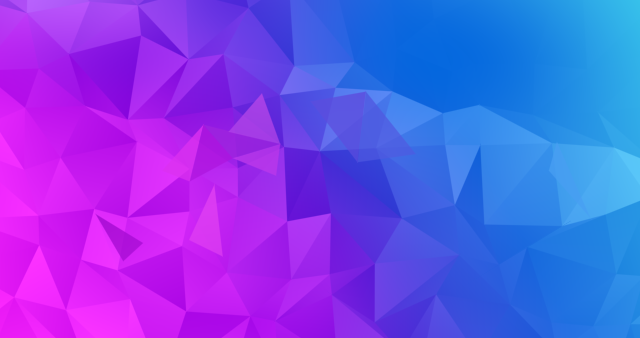
Give the GLSL for this background, as a Shadertoy shader.

```glsl
// Low-poly gradient: magenta at the left through violet and blue to cyan at the right.
// A jittered grid is split into triangles; each takes the gradient at its centre
// plus a random shade. A pale ridge and a few large accent facets lie on top.

const float ASPECT = 1.896;
const float MESH_DENSITY = 6.5;

float hash(vec2 p) {
    vec3 q = fract(vec3(p.xyx) * 0.1031);
    q += dot(q, q.yzx + 33.33);
    return fract((q.x + q.y) * q.z);
}

float cross2(vec2 a, vec2 b) { return a.x * b.y - a.y * b.x; }

float edgeDistance(vec2 p, vec2 a, vec2 b) {
    return cross2(b - a, p - a) / max(length(b - a), 1e-4);
}

// Smooth coverage of triangle abc, for either winding.
float triangle(vec2 p, vec2 a, vec2 b, vec2 c, float soft) {
    float winding = sign(cross2(b - a, c - a));
    float d = min(winding * edgeDistance(p, a, b), winding * edgeDistance(p, b, c));
    d = min(d, winding * edgeDistance(p, c, a));
    return smoothstep(-soft, soft, d);
}

vec3 glow(vec3 col, vec2 p, vec2 centre, vec2 size, vec3 tone, float strength) {
    vec2 q = (p - centre) / size;
    return mix(col, tone, strength * exp(-dot(q, q)));
}

vec3 rampStop(vec3 col, vec3 next, float t, float from, float to) {
    return mix(col, next, clamp((t - from) / (to - from), 0.0, 1.0));
}

// Diagonal colour ramp with broad local glows.
vec3 backdrop(vec2 p) {
    float t = p.x / ASPECT + 0.28 * p.y;
    vec3 col = vec3(1.0, 0.16, 1.0);
    col = rampStop(col, vec3(0.88, 0.13, 0.98), t, 0.0, 0.2);
    col = rampStop(col, vec3(0.69, 0.10, 0.93), t, 0.2, 0.4);
    col = rampStop(col, vec3(0.38, 0.16, 0.86), t, 0.4, 0.6);
    col = rampStop(col, vec3(0.24, 0.33, 0.87), t, 0.6, 0.75);
    col = rampStop(col, vec3(0.12, 0.43, 0.88), t, 0.75, 0.9);
    col = rampStop(col, vec3(0.22, 0.77, 0.92), t, 0.9, 1.28);
    col = glow(col, p, vec2(0.42, 0.83), vec2(0.35, 0.12), vec3(0.48, 0.10, 0.89), 0.8);
    col = glow(col, p, vec2(0.15, 1.02), vec2(0.45, 0.13), vec3(0.66, 0.38, 0.97), 0.9);
    col = glow(col, p, vec2(0.68, 1.0), vec2(0.16, 0.12), vec3(0.27, 0.12, 0.84), 0.8);
    col = glow(col, p, vec2(0.40, 0.50), vec2(0.35, 0.25), vec3(0.82, 0.13, 0.95), 0.6);
    col = glow(col, p, vec2(0.62, 0.20), vec2(0.25, 0.25), vec3(0.82, 0.12, 0.96), 0.6);
    col = glow(col, p, vec2(0.90, 0.18), vec2(0.17, 0.20), vec3(0.68, 0.14, 0.94), 0.7);
    col = glow(col, p, vec2(0.78, 0.02), vec2(0.18, 0.09), vec3(0.64, 0.0, 0.92), 0.7);
    return glow(col, p, vec2(1.30, 0.82), vec2(0.38, 0.22), vec3(0.0, 0.40, 0.87), 0.85);
}

float ridgeHeight(float x) { return 0.42 + 0.39 * exp(-2.0 * (x - 0.88)); }

vec2 meshVertex(vec2 id) {
    vec2 jitter = vec2(hash(id + 17.0), hash(id + 59.0)) - 0.5;
    return (id + 0.5 + 0.75 * jitter) / MESH_DENSITY;
}

// Colour of one mesh triangle, with a slope of shade across it.
vec3 facetColour(vec2 p, vec2 centre, float seed) {
    float above = centre.y - ridgeHeight(centre.x);
    float calm = smoothstep(0.06, 0.16, above) * smoothstep(0.82, 1.05, centre.x);
    float contrast = mix(1.0, 0.5, smoothstep(0.9, 1.4, centre.x)) * (1.0 - 0.9 * calm);
    float angle = 6.283 * fract(seed * 7.31);
    float slope = dot(p - centre, vec2(cos(angle), sin(angle)));
    float shade = (seed - 0.5 + 2.0 * slope) * contrast;
    float ridge = smoothstep(0.13, 0.06, abs(above)) * smoothstep(0.78, 0.92, centre.x);
    vec3 col = mix(backdrop(p), backdrop(centre), 0.6 * contrast);
    return col + shade * vec3(0.17, 0.13, 0.08) + ridge * vec3(0.13, 0.11, 0.05);
}

vec3 facetMesh(vec2 p, float soft) {
    vec2 cell = floor(p * MESH_DENSITY);
    vec4 sum = vec4(backdrop(p), 1.0) * 0.001;
    for (int y = -1; y <= 0; y++)
    for (int x = -1; x <= 0; x++) {
        vec2 id = cell + vec2(x, y);
        vec2 a = meshVertex(id), b = meshVertex(id + vec2(1, 0));
        vec2 c = meshVertex(id + 1.0), d = meshVertex(id + vec2(0, 1));
        // A random diagonal splits the quad.
        bool turned = hash(id + 83.0) > 0.5;
        vec2 start = turned ? b : a, end = turned ? d : c;
        for (int side = 0; side < 2; side++) {
            vec2 tip = side == 0 ? (turned ? a : b) : (turned ? c : d);
            float cover = triangle(p, start, tip, end, soft);
            float seed = hash(id + 31.0 * float(side) + 7.0);
            if (cover > 0.0)
                sum += cover * vec4(facetColour(p, (start + tip + end) / 3.0, seed), 1.0);
        }
    }
    return sum.rgb / sum.a;
}

vec3 accent(vec3 col, vec2 p, vec2 a, vec2 b, vec2 c, vec3 tone, float soft) {
    float fade = 0.85 - 0.8 * distance(p, a);
    return mix(col, tone, max(fade, 0.0) * triangle(p, a, b, c, soft));
}

void mainImage(out vec4 fragColor, in vec2 fragCoord) {
    vec2 p = fragCoord / iResolution.xy * vec2(ASPECT, 1.0);
    float soft = 0.8 / iResolution.y;
    vec3 col = facetMesh(p, soft);
    // Large facets around the centre, then along the ridge.
    vec2 peak = vec2(0.603, 0.631), hub = vec2(0.69, 0.532), east = vec2(0.83, 0.574);
    vec2 west = vec2(0.562, 0.463), crest = vec2(1.084, 0.729), foot = vec2(1.059, 0.52);
    col = accent(col, p, peak, west, vec2(0.48, 0.495), vec3(0.86, 0.19, 0.94), soft);
    col = accent(col, p, peak, west, hub, vec3(0.68, 0.08, 0.87), soft);
    col = accent(col, p, peak, east, hub, vec3(0.62, 0.14, 0.87), soft);
    col = accent(col, p, vec2(0.776, 0.724), vec2(0.677, 0.61), east, vec3(0.70, 0.27, 0.91), soft);
    col = accent(col, p, hub, east, vec2(0.818, 0.48), vec3(0.74, 0.22, 0.92), soft);
    col = accent(col, p, vec2(0.635, 0.453), vec2(0.66, 0.241), vec2(0.56, 0.29), vec3(0.88, 0.25, 0.95), soft);
    col = accent(col, p, vec2(0.283, 0.367), vec2(0.424, 0.281), vec2(0.365, 0.227), vec3(0.64, 0.04, 0.82), soft);
    col = accent(col, p, crest, foot, vec2(1.232, 0.544), vec3(0.31, 0.35, 0.88), soft);
    col = accent(col, p, crest, foot, vec2(0.92, 0.70), vec3(0.36, 0.30, 0.87), soft);
    col = accent(col, p, vec2(1.65, 0.58), vec2(1.626, 0.495), vec2(1.749, 0.355), vec3(0.28, 0.62, 0.95), soft);
    fragColor = vec4(clamp(col, 0.0, 1.0), 1.0);
}
```
